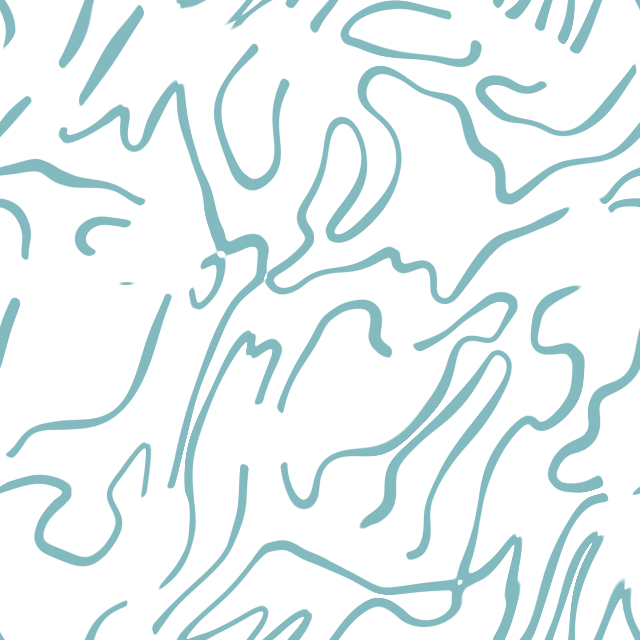
A Shadertoy shader for this pattern:

```glsl
// Loose hand-drawn brush lines: long meanders, hairpins and hooks on white.
// The lines are zero contours of a warped, slanted gradient noise. A second
// noise breaks them into round-ended strokes, a third varies their width.

#define PAPER       vec3(1.0)
#define INK         vec3(0.51, 0.73, 0.75)
#define LINE_GRID   mat2(10, 3, -7, 5)  // whole-number columns, so it tiles
#define WARP_GRID   mat2(3)
#define GAP_GRID    mat2(6)
#define WIDTH_GRID  mat2(7)
#define WARP        0.20     // how far the lines bend off their slant
#define GAP_LEVEL   0.22     // higher leaves fewer gaps
#define HALF_WIDTH  0.0068   // mean half width of a stroke
#define WIDTH_SWING 1.3      // unevenness of the width
#define SEED        4.0

// Unit gradient of a lattice point
vec2 latticeGradient(vec2 cell, float seed) {
    float h = fract(sin(dot(cell, vec2(127.1, 311.7)) + seed * 17.3) * 43758.5);
    float angle = 6.28318 * h;
    return vec2(cos(angle), sin(angle));
}

// Gradient noise on the lattice grid * uv, repeating in each unit square of uv
float tiledNoise(vec2 uv, mat2 grid, float seed) {
    vec2 p = grid * uv;
    vec2 cell = floor(p);
    vec2 f = p - cell;
    vec2 s = f * f * f * (f * (f * 6.0 - 15.0) + 10.0);
    mat2 toTile = inverse(grid);
    float sum = 0.0;
    for (int i = 0; i < 4; i++) {
        vec2 corner = vec2(i & 1, i >> 1);
        vec2 id = cell + corner;
        id = round(id - grid * floor(toTile * id + 0.001));
        vec2 weight = mix(1.0 - s, s, corner);
        sum += weight.x * weight.y * dot(latticeGradient(id, seed), f - corner);
    }
    return sum;
}

// x: field whose zero contour is the line, y: positive where the line is kept
vec2 strokeFields(vec2 uv) {
    vec2 bend = vec2(tiledNoise(uv, WARP_GRID, SEED + 1.0),
                     tiledNoise(uv, WARP_GRID, SEED + 2.0));
    float line = tiledNoise(uv + WARP * bend, LINE_GRID, SEED + 3.0);
    float keep = tiledNoise(uv, GAP_GRID, SEED + 4.0) + GAP_LEVEL;
    return vec2(line, keep);
}

// Signed distance to the strokes, with round caps at the gaps
float strokeDistance(vec2 uv) {
    vec2 e = vec2(0.001, 0.0);
    vec2 field = strokeFields(uv);
    vec2 dx = (strokeFields(uv + e.xy) - strokeFields(uv - e.xy)) / (2.0 * e.x);
    vec2 dy = (strokeFields(uv + e.yx) - strokeFields(uv - e.yx)) / (2.0 * e.x);
    vec2 slope = sqrt(dx * dx + dy * dy) + 0.0001;
    vec2 dist = field / slope;

    float swell = 1.0 + WIDTH_SWING * tiledNoise(uv, WIDTH_GRID, SEED + 5.0);
    float halfWidth = HALF_WIDTH * clamp(swell, 0.6, 1.6);
    return length(vec2(dist.x, min(dist.y, 0.0))) - halfWidth;
}

void mainImage(out vec4 fragColor, in vec2 fragCoord) {
    vec2 uv = fragCoord / iResolution.xy;
    float pixel = 1.0 / min(iResolution.x, iResolution.y);
    float ink = 1.0 - smoothstep(-0.8 * pixel, 0.8 * pixel, strokeDistance(uv));
    fragColor = vec4(mix(PAPER, INK, ink), 1.0);
}
```
